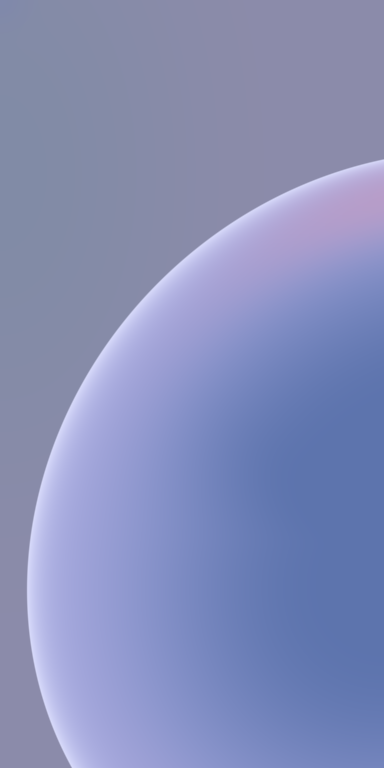
Write a WebGL 1 fragment shader that draws this background.

```glsl
precision highp float;
// A large blue orb with a pale rim and a rosy crown on a muted violet-grey backdrop.

uniform vec2 u_resolution;

// Lengths are in canvas widths, origin at the lower left.
#define ORB_CENTER vec2(1.1055, 0.572)
#define ORB_RADIUS 1.0294
#define ORB_SHEAR 0.21
#define SHADE_DEPTH 0.70
#define RIM_WIDTH 0.037
#define BLUSH_DEPTH 0.10
#define BLUSH_STRENGTH 0.85

const vec3 COOL_GREY = vec3(0.505, 0.545, 0.650);
const vec3 WARM_GREY = vec3(0.545, 0.545, 0.665);
const vec3 CORNER_BLUE = vec3(0.490, 0.530, 0.680);
const vec3 LAVENDER = vec3(0.655, 0.665, 0.875);
const vec3 CORE_BLUE = vec3(0.365, 0.455, 0.680);
const vec3 ROSE = vec3(0.735, 0.610, 0.775);
const vec3 RIM_LIGHT = vec3(0.860, 0.870, 0.990);

float gauss(float x) {
  return exp(-x * x);
}

// Depth below the surface of a slightly tilted ellipse, negative outside.
float orbDepth(vec2 rel) {
  float r = sqrt(dot(rel, rel) - ORB_SHEAR * rel.x * rel.y);
  vec2 slope = (rel - 0.5 * ORB_SHEAR * rel.yx) / max(r, 0.001);
  return (ORB_RADIUS - r) / max(length(slope), 0.5);
}

vec3 backdrop(vec2 p) {
  float reach = length((p - vec2(0.0, 1.55)) * vec2(1.0, 0.6));
  vec3 color = mix(COOL_GREY, WARM_GREY, smoothstep(0.0, 0.75, reach));
  float corner = gauss(length(p - vec2(0.0, 2.0)) / 0.07);
  return mix(color, CORNER_BLUE, 0.6 * corner);
}

vec3 orbColor(vec2 p, vec2 rel, float depth) {
  // Body: lavender shell falling to a blue core, faster on the upper side
  float upward = rel.y / max(length(rel), 0.001);
  float falloff = 1.0 + 0.3 * smoothstep(0.0, 0.6, upward);
  float shade = smoothstep(-0.1, 1.12, depth * falloff / SHADE_DEPTH);
  vec3 color = mix(LAVENDER, CORE_BLUE, shade);

  // Blush: a rosy band following the crown
  float crown = gauss((p.x - 1.05) / 0.45);
  float band = gauss((depth - BLUSH_DEPTH) / 0.11);
  color = mix(color, ROSE, BLUSH_STRENGTH * crown * band);

  // Rim: bright edge light, thinner along the crown
  float width = RIM_WIDTH * (1.0 - 0.45 * crown * smoothstep(0.0, 0.8, upward));
  return mix(color, RIM_LIGHT, 0.95 * exp(-max(depth, 0.0) / width));
}

void main() {
  vec2 p = gl_FragCoord.xy / u_resolution.x;
  p.y *= 2.0 * u_resolution.x / u_resolution.y;
  vec2 rel = p - ORB_CENTER;
  float depth = orbDepth(rel);
  float pixel = 1.0 / u_resolution.x;
  float coverage = smoothstep(-pixel, pixel, depth);
  vec3 color = mix(backdrop(p), orbColor(p, rel, depth), coverage);
  gl_FragColor = vec4(color, 1.0);
}
```
